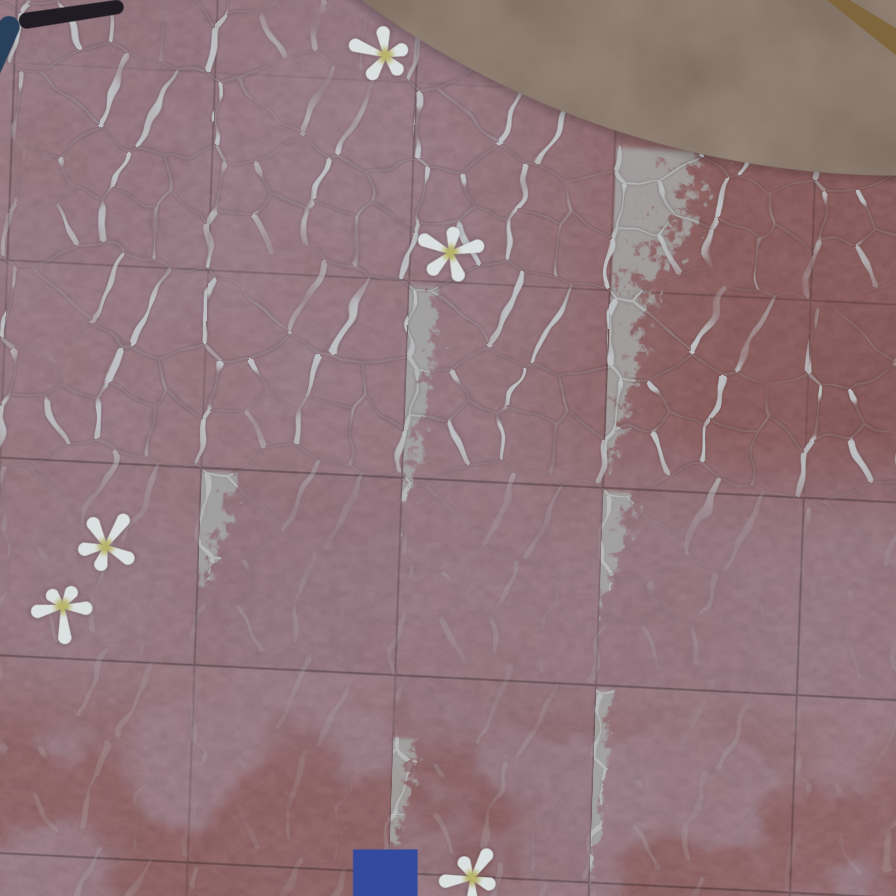
This texture is drawn by a Shadertoy shader. Its source:

```glsl
// Worn mauve floor tiles on a slightly skewed grid, about 4.5 by 4.5 tiles.
// One periodic cell-edge pattern gives each tile the same cracks; noise and
// pale edge patches vary the wear. A stone disc and fallen flowers lie on top.

const vec2 TILE = vec2(0.2245, 0.2207);
const vec2 CELLS = vec2(4.0, 3.0);
const vec3 MAUVE = vec3(0.59, 0.48, 0.52);
const vec3 RED = vec3(0.54, 0.37, 0.37);
const vec3 STONE = vec3(0.53, 0.47, 0.42);
const vec3 PALE = vec3(0.74, 0.75, 0.76);
const vec3 WORN = vec3(0.65, 0.68, 0.67);

float hash(vec2 p) {
    vec3 q = fract(vec3(p.xyx) * 0.1031);
    q += dot(q, q.yzx + 33.33);
    return fract((q.x + q.y) * q.z);
}

float noise(vec2 p) {
    vec2 i = floor(p), f = fract(p);
    f = f * f * (3.0 - 2.0 * f);
    return mix(mix(hash(i), hash(i + vec2(1, 0)), f.x),
               mix(hash(i + vec2(0, 1)), hash(i + vec2(1, 1)), f.x), f.y);
}

float fbm(vec2 p) {
    float sum = 0.0, amp = 0.5;
    for (int i = 0; i < 4; i++) {
        sum += amp * noise(p);
        p = p * 2.03 + 17.0;
        amp *= 0.5;
    }
    return sum / 0.9375;
}

// Coverage of a shape from its signed distance
float cover(float d, float blur) { return 1.0 - smoothstep(-blur, blur, d); }

// Tapered stroke from a to b
float stroke(vec2 p, vec2 a, vec2 b, float ra, float rb) {
    vec2 d = b - a;
    float h = clamp(dot(p - a, d) / dot(d, d), 0.0, 1.0);
    return length(p - a - d * h) - mix(ra, rb, h);
}

// Site of a cell, in tile units, repeating with every tile
vec2 site(vec2 cell) {
    vec2 id = mod(cell, CELLS);
    vec2 jitter = vec2(hash(id + 3.7), hash(id + 41.3));
    return (cell + 0.12 + 0.76 * jitter) / CELLS;
}

// Distance to the nearest cell edge, and how upright that edge is
vec2 crackEdge(vec2 t) {
    vec2 base = floor(t * CELLS), nearest = vec2(9.0);
    for (int k = 0; k < 9; k++) {
        vec2 r = site(base + vec2(k % 3 - 1, k / 3 - 1)) - t;
        if (dot(r, r) < dot(nearest, nearest)) nearest = r;
    }
    vec2 edge = vec2(9.0, 0.0);
    for (int k = 0; k < 25; k++) {
        vec2 r = site(base + vec2(k % 5 - 2, k / 5 - 2)) - t, d = r - nearest;
        if (dot(d, d) < 1e-5) continue;
        vec2 n = normalize(d);
        float e = dot(0.5 * (r + nearest), n);
        if (e < edge.x) edge = vec2(e, abs(n.x));
    }
    return edge;
}

// Pale wear along the left of some tiles: corner u, v, then width, height
float edgeWear(vec2 t) {
    vec4 zones[7] = vec4[7](vec4(2, -0.75, 0.55, 0.8), vec4(2, 0, 0.22, 0.8),
        vec4(1, 0, 0.19, 1.0), vec4(0, 1, 0.20, 0.55), vec4(2, 1, 0.18, 0.55),
        vec4(1, 2.3, 0.13, 0.6), vec4(2, 2, 0.10, 0.85));
    float wear = 0.0, grain = fbm(t * 24.0);
    for (int i = 0; i < 7; i++) {
        vec2 q = (t - zones[i].xy) / zones[i].zw;
        float inside = smoothstep(0.0, 0.03, q.x) * smoothstep(0.0, 0.06, q.y);
        float reach = 1.25 - 0.85 * q.x - 0.5 * q.y * q.y;
        wear = max(wear, inside * smoothstep(0.0, 0.25, reach - grain));
    }
    return wear;
}

// Five slim white petals of uneven length around a yellow heart
vec3 addFlower(vec3 col, vec2 p, float turn, float blur) {
    float d = 1.0;
    for (int i = 0; i < 5; i++) {
        float a = turn + float(i) * 1.257 + 0.4 * hash(vec2(i, turn));
        float len = mix(0.016, 0.036, hash(vec2(turn, i + 7)));
        d = min(d, stroke(p, vec2(0), len * vec2(cos(a), sin(a)), 0.002, 0.0075));
    }
    col = mix(col, col * 0.75, 0.5 * cover(d - 0.002, 0.004));
    vec3 petal = mix(vec3(0.72, 0.70, 0.42), vec3(0.86, 0.88, 0.88), smoothstep(0.003, 0.014, length(p)));
    return mix(col, petal, cover(d, blur));
}

void mainImage(out vec4 fragColor, in vec2 fragCoord) {
    float blur = 1.0 / iResolution.y, tileBlur = blur / TILE.x;
    vec2 p = fragCoord / iResolution.xy;
    p.y = 1.0 - p.y;
    vec2 t = (p + vec2(0.035 * p.y, -0.05 * p.x) - vec2(0.243, 0.29)) / TILE;
    vec2 id = floor(t), f = fract(t);

    // Glaze: redder at upper right and in damp blotches below
    float redness = smoothstep(1.1, 2.8, t.x) * (1.0 - smoothstep(0.5, 1.3, t.y));
    redness += 0.75 * smoothstep(1.9, 2.6, t.y) * smoothstep(0.4, 0.55, fbm(t * 1.6 + 5.0));
    vec3 col = mix(MAUVE, RED, clamp(redness + 0.3 * (fbm(t * 2.0) - 0.3), 0.0, 1.0));
    col += 0.025 * (hash(id + 20.0) - 0.5) + 0.06 * (fbm(t * vec2(22, 30)) - 0.5);

    // Joints, fainter on some tiles
    vec2 joint = min(f, 1.0 - f);
    vec2 nearId = floor(t + 0.5);
    float vertical = cover(joint.x - 0.005, tileBlur) * mix(0.35, 0.8, hash(vec2(nearId.x, id.y) + 9.0));
    float level = cover(joint.y - 0.005, tileBlur) * mix(0.2, 0.9, smoothstep(-1.0, 1.0, t.y));
    col *= 1.0 - 0.3 * max(vertical, level);

    // Worn patches and cracks
    float wear = edgeWear(t);
    col = mix(col, WORN, 0.75 * wear);
    vec2 edge = crackEdge(t + 0.05 * (vec2(noise(t * 9.0), noise(t * 9.0 + 50.0)) - 0.5));
    float upright = smoothstep(0.55, 0.9, edge.y) * smoothstep(0.3, 0.55, noise(f * 5.0 + 2.0));
    float fade = mix(1.0, 0.22, smoothstep(0.75, 1.2, t.y)) * smoothstep(0.15, 0.6, fbm(t * 2.5 + 30.0));
    float bright = max(fade * mix(0.22, 1.0, upright), 0.8 * smoothstep(0.1, 0.5, wear));
    float width = mix(0.004, 0.013, upright) * (0.6 + 0.8 * noise(t * 14.0));
    col *= 1.0 - 0.1 * fade * cover(edge.x - width - 0.008, 0.012);
    col = mix(col, PALE, bright * cover(edge.x - width, tileBlur));

    // Stone disc with a brass strip, a dark pen and a blue card
    float disc = length(p - vec2(1.003, -0.82)) - 1.016;
    col *= 1.0 - 0.25 * cover(disc - 0.004, 0.012);
    col = mix(col, STONE + 0.12 * (fbm(p * 12.0) - 0.5), cover(disc, blur));
    col = mix(col, vec3(0.50, 0.40, 0.24), cover(stroke(p, vec2(0.92, -0.01), vec2(1.02, 0.06), 0.006, 0.014), blur));
    col = mix(col, vec3(0.13, 0.11, 0.14), cover(stroke(p, vec2(0.03, 0.023), vec2(0.13, 0.008), 0.009, 0.008), blur));
    col = mix(col, vec3(0.16, 0.25, 0.36), cover(stroke(p, vec2(-0.01, 0.08), vec2(0.01, 0.03), 0.01, 0.012), blur));
    vec2 card = abs(p - vec2(0.43, 0.985)) - vec2(0.036, 0.037);
    col = mix(col, vec3(0.20, 0.29, 0.62), cover(max(card.x, card.y), blur));

    // Fallen flowers: position and turn
    vec3 flowers[5] = vec3[5](vec3(0.430, 0.062, 0.6), vec3(0.503, 0.282, 2.1),
        vec3(0.118, 0.610, 4.0), vec3(0.070, 0.677, 1.3), vec3(0.527, 0.980, 5.2));
    for (int i = 0; i < 5; i++) col = addFlower(col, p - flowers[i].xy, flowers[i].z, blur);

    fragColor = vec4(clamp(col, 0.0, 1.0), 1.0);
}
```
